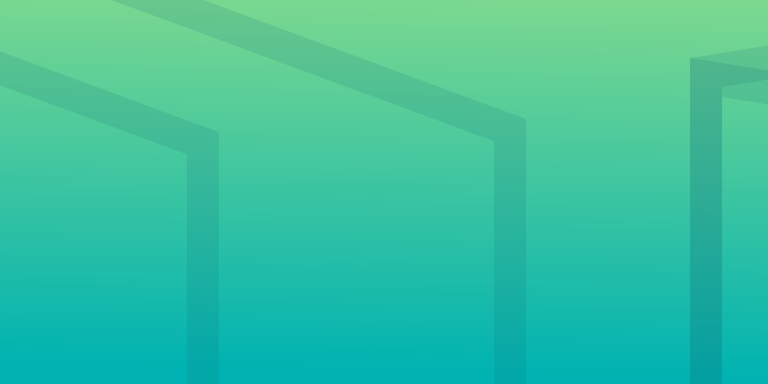
Write a Shadertoy shader that draws this background.

```glsl
// Teal to green gradient crossed by translucent bent bars, like box outlines.
#define BAR_WIDTH 0.0833
#define ARM_DROP 0.0885
#define LEFT_SLOPE 0.369
#define RIGHT_SLOPE 0.158
#define SHADE_ALPHA 0.15
#define SHADE_COLOR vec3(0.05, 0.42, 0.46)
#define LOW_COLOR vec3(0.0, 0.70, 0.695)
#define HIGH_COLOR vec3(0.49, 0.85, 0.56)

// Signed distance to a wedge right of x = 0 and below a sloped line; positive inside.
float wedge(vec2 p, float slope) {
    return min(p.x, (slope * p.x - p.y) * inversesqrt(1.0 + slope * slope));
}

// Coverage of a bent bar: a vertical post with an arm towards +x.
float bentBar(vec2 p, float slope, float pixel) {
    float outer = wedge(p, slope);
    vec2 innerCorner = vec2(BAR_WIDTH, slope * BAR_WIDTH - ARM_DROP);
    float inner = wedge(p - innerCorner, slope);
    return clamp(0.5 + min(outer, -inner) / pixel, 0.0, 1.0);
}

void mainImage(out vec4 fragColor, in vec2 fragCoord) {
    float pixel = 1.0 / iResolution.y;
    vec2 p = fragCoord * pixel;

    // Slightly tilted vertical gradient
    float height = clamp((p.y - 0.055 + 0.02 * p.x) / 0.985, 0.0, 1.0);
    vec3 color = mix(LOW_COLOR, HIGH_COLOR, height);

    for (int i = 0; i < 2; i++) {
        float k = float(i);

        // Left pair: arms rise towards the left
        vec2 leftCorner = vec2(0.570, 0.656) + k * vec2(0.800, 0.034);
        vec2 mirrored = vec2(leftCorner.x - p.x, p.y - leftCorner.y);
        float leftBar = bentBar(mirrored, LEFT_SLOPE, pixel);
        color = mix(color, SHADE_COLOR, SHADE_ALPHA * leftBar);

        // Right pair: shared post, one arm rising and one falling
        float slope = RIGHT_SLOPE * (1.0 - 2.0 * k);
        float rightBar = bentBar(p - vec2(1.797, 0.849), slope, pixel);
        color = mix(color, SHADE_COLOR, SHADE_ALPHA * rightBar);
    }

    fragColor = vec4(color, 1.0);
}
```
